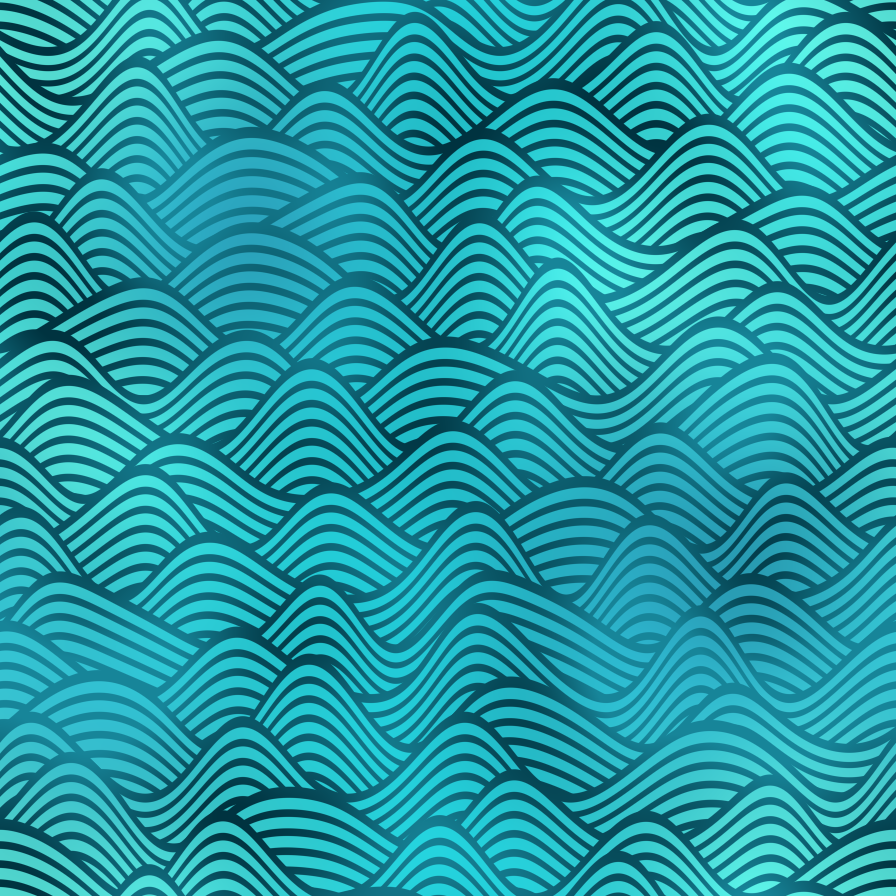
Reproduce this pattern procedurally as a WebGL 2 fragment shader.

```glsl
#version 300 es
precision highp float;
// Overlapping rows of striped sea waves in teal, tiling on all four sides.
// Each row is a warped cosine crest; rows are painted from back to front,
// and stripes follow the crest, flattening with depth. Soft glows tint it all.

#define WAVES 4.0          // crests across
#define ROWS 18.0          // wave rows down
#define CREST 0.082        // height from trough to crest
#define STRIPE 0.0192      // stripe spacing
#define GAP 0.40           // dark part of each stripe
#define OUTLINE 0.0035     // extra dark rim above each crest
#define FLATTEN 0.22       // how fast the stripes flatten with depth
#define WARP 0.30          // sideways variation of the crests
#define HEIGHT_VARY 0.55   // variation of the crest heights

uniform vec2 u_resolution;
out vec4 outColor;

const float TAU = 6.2831853;
const vec3 CYAN = vec3(0.12, 0.78, 0.82);
const vec3 AQUA = vec3(0.37, 0.95, 0.89);
const vec3 BLUE = vec3(0.17, 0.65, 0.75);
const vec3 DEEP = vec3(0.00, 0.20, 0.25);
const vec3 SHALLOW = vec3(0.09, 0.52, 0.60);

float hash(vec2 p) {
  vec3 q = fract(p.xyx * vec3(0.1031, 0.1030, 0.0973));
  q += dot(q, q.yzx + 33.33);
  return fract((q.x + q.y) * q.z);
}

// Dot product of a random unit gradient with the offset from its lattice point
float corner(vec2 cell, vec2 offset, vec2 period) {
  float angle = TAU * hash(mod(cell, period) + 5.0);
  return dot(vec2(cos(angle), sin(angle)), offset);
}

// Periodic gradient noise, about -0.7 to 0.7
float gradientNoise(vec2 p, vec2 period) {
  vec2 i = floor(p), f = p - i;
  vec2 u = f * f * f * (f * (f * 6.0 - 15.0) + 10.0);
  vec2 e = vec2(1.0, 0.0);
  float low = mix(corner(i, f, period), corner(i + e, f - e, period), u.x);
  float high = mix(corner(i + e.yx, f - e.yx, period),
                   corner(i + e.xx, f - e.xx, period), u.x);
  return mix(low, high, u.y);
}

// Depth below the crest of one row, negative above it
float waveDepth(vec2 p, float row) {
  vec2 period = vec2(WAVES, ROWS);
  vec2 q = vec2(p.x * WAVES, row + 0.37);
  float shift = 0.5 * row + 0.3 * (hash(vec2(mod(row, ROWS), 61.0)) - 0.5);
  float phase = q.x + shift + WARP * gradientNoise(q, period);
  float swell = 0.5 + 0.5 * cos(TAU * phase);
  float vary = gradientNoise(q + vec2(0.5, 7.2), period);
  float crest = row / ROWS + CREST * swell * (1.0 + HEIGHT_VARY * vary);
  return (crest - p.y) / (1.0 + FLATTEN * (swell - 0.5));
}

// Soft round glow that wraps over the edges
float glow(vec2 p, vec2 center, float radius) {
  vec2 d = fract(p - center + 0.5) - 0.5;
  return exp(-dot(d, d) / (radius * radius));
}

void main() {
  vec2 p = gl_FragCoord.xy / u_resolution;

  // Paint the rows from the back (top) to the front (bottom)
  float light = 0.0;
  for (float row = ROWS + 1.0; row >= -4.0; row -= 1.0) {
    float depth = waveDepth(p, row);
    float blur = 0.7 * length(vec2(dFdx(depth), dFdy(depth)));
    float cover = smoothstep(-blur, blur, depth + OUTLINE);
    float inside = max(depth / STRIPE, 0.5 * GAP);
    float fromGap = abs(fract(inside - 0.5 * GAP + 0.5) - 0.5);
    float edge = blur / STRIPE;
    float stripe = smoothstep(-edge, edge, fromGap - 0.5 * GAP);
    light = mix(light, stripe, cover);
  }

  // Broad colour washes
  float blue = glow(p, vec2(0.27, 0.75), 0.17) + glow(p, vec2(0.78, 0.35), 0.24)
             + 0.6 * glow(p, vec2(0.12, 0.18), 0.15);
  float aqua = glow(p, vec2(0.06, 0.52), 0.19) + glow(p, vec2(0.12, 0.96), 0.21)
             + glow(p, vec2(0.73, 0.66), 0.16) + glow(p, vec2(0.88, 0.08), 0.19);
  vec3 lit = mix(CYAN, AQUA, clamp(aqua, 0.0, 1.0));
  lit = mix(lit, BLUE, clamp(blue, 0.0, 1.0));

  // Gaps drift between deep and shallow water, and the stripes dim with them
  float drift = gradientNoise(p * 5.0 + 0.3, vec2(5.0));
  float shallow = clamp(0.3 + 1.4 * drift + 0.55 * blue + 0.2 * aqua, 0.0, 1.0);
  vec3 gap = mix(DEEP, SHALLOW, shallow);
  lit *= 1.0 + 0.15 * drift;

  outColor = vec4(mix(gap, lit, light), 1.0);
}
```
